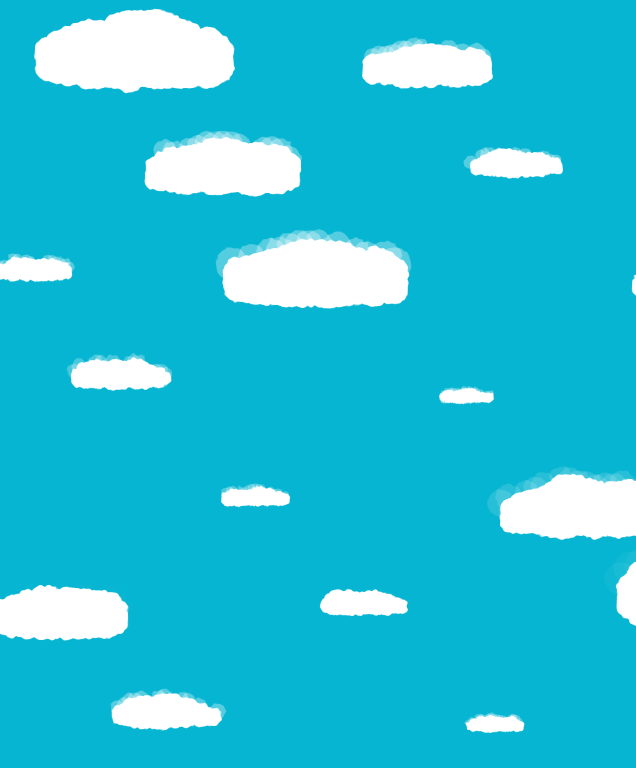
Reproduce this texture procedurally as a WebGL 1 fragment shader.

```glsl
precision highp float;
// Flat turquoise sky scattered with small white clouds of overlapping brush dabs.
uniform vec2 u_resolution;

#define SKY vec3(0.02, 0.71, 0.82)
#define CLOUD vec3(1.0)
#define ROWS 7
#define COLUMNS 3
#define COLUMN_WIDTH 0.42
#define MIN_HALF_WIDTH 0.036
#define MAX_HALF_WIDTH 0.142
#define DABS 18
#define VEIL_ALPHA 0.32
#define ROUGHNESS 0.0014
#define SEED 3.7

float hash(vec2 p) {
  vec3 q = fract(vec3(p.xyx) * 0.1031 + SEED * 0.017);
  q += dot(q, q.yzx + 33.33);
  return fract((q.x + q.y) * q.z);
}

float valueNoise(vec2 p) {
  vec2 cell = floor(p), f = fract(p);
  f = f * f * (3.0 - 2.0 * f);
  float low = mix(hash(cell), hash(cell + vec2(1.0, 0.0)), f.x);
  float high = mix(hash(cell + vec2(0.0, 1.0)), hash(cell + vec2(1.0, 1.0)), f.x);
  return mix(low, high, f.y);
}

// Distance to an upright stroke with round ends.
float strokeDistance(vec2 p, float bottom, float top, float radius) {
  p.y -= clamp(p.y, bottom, top);
  return length(p) - radius;
}

float disc(float d, float blur) {
  return 1.0 - smoothstep(-blur, blur, d);
}

// Cover of one cloud whose half width is 1; q is relative to its centre.
float cloudCover(vec2 q, float size, float id, float blur) {
  float halfHeight = mix(0.26, 0.38, size);
  float radius = halfHeight * 0.42;
  float reach = halfHeight - radius;
  float roundness = mix(1.8, 4.5, hash(vec2(id, 1.0)));
  float lean = (hash(vec2(id, 2.0)) - 0.5) * 0.5;
  float phase = 6.283 * hash(vec2(id, 3.0));
  float veilAmount = VEIL_ALPHA * smoothstep(0.1, 0.6, hash(vec2(id, 4.0)));
  vec2 veilShift = vec2(hash(vec2(id, 5.0)) - 0.65, 0.55) * radius;

  float solid = 0.0;
  float clear = 1.0;
  for (int i = 0; i < DABS; i++) {
    float n = float(i);
    float t = 2.0 * (n + 0.5) / float(DABS) - 1.0;
    float jitter = hash(vec2(n, id + 7.0));
    float x = t * (1.0 - radius);
    float dome = 1.0 - pow(abs(t + lean * (1.0 - t * t)), roundness);
    float top = reach * (1.25 * dome - 0.3 + 0.16 * sin(t * 6.0 + phase));
    top += radius * 0.3 * (jitter - 0.5);
    float bottom = -reach * (0.6 + 0.35 * dome + 0.15 * hash(vec2(n, id + 11.0)));
    float dabRadius = radius * mix(0.8, 1.05, hash(vec2(n, id + 13.0)));

    // Opaque body
    float d = strokeDistance(q - vec2(x, 0.0), bottom, max(top, bottom), dabRadius);
    solid = max(solid, disc(d, blur));

    // Faint dabs peeking out along the crown and the ends
    vec2 veilCentre = vec2(x * 1.05, max(top, bottom * 0.7)) + veilShift;
    float present = step(0.3, hash(vec2(n, id + 17.0)));
    float veil = disc(length(q - veilCentre) - dabRadius * 1.08, blur);
    clear *= 1.0 - veilAmount * present * veil;
  }
  return 1.0 - clear * (1.0 - solid);
}

void main() {
  vec2 p = gl_FragCoord.xy / u_resolution.y;
  float pixel = 1.0 / u_resolution.y;

  // Slightly ragged outlines
  vec2 ragged = vec2(valueNoise(p * 190.0), valueNoise(p * 190.0 + 57.0)) - 0.5;
  vec2 brushPoint = p + 2.0 * ROUGHNESS * ragged;

  float cover = 0.0;
  for (int row = 0; row < ROWS; row++) {
    for (int column = 0; column < COLUMNS; column++) {
      float r = float(row), c = float(column);
      float id = r * float(COLUMNS) + c + 1.0;

      // Staggered rows with jittered places and evenly spread sizes
      float size = pow(fract(id * 0.618 + 0.23), 1.3);
      float halfWidth = mix(MIN_HALF_WIDTH, MAX_HALF_WIDTH, size);
      vec2 jitter = vec2(hash(vec2(id, 21.0)), hash(vec2(id, 22.0))) - 0.5;
      vec2 centre = vec2((c - 0.5 + fract(r * 0.62 + 0.1)) * COLUMN_WIDTH,
                         (r + 0.5) / float(ROWS));
      centre += jitter * vec2(0.09, 0.04);

      vec2 q = (brushPoint - centre) / halfWidth;
      if (abs(q.x) > 1.3 || abs(q.y) > 0.8) continue;
      float cloud = cloudCover(q, size, id, 0.8 * pixel / halfWidth);
      cover = 1.0 - (1.0 - cover) * (1.0 - cloud);
    }
  }

  gl_FragColor = vec4(mix(SKY, CLOUD, cover), 1.0);
}
```
